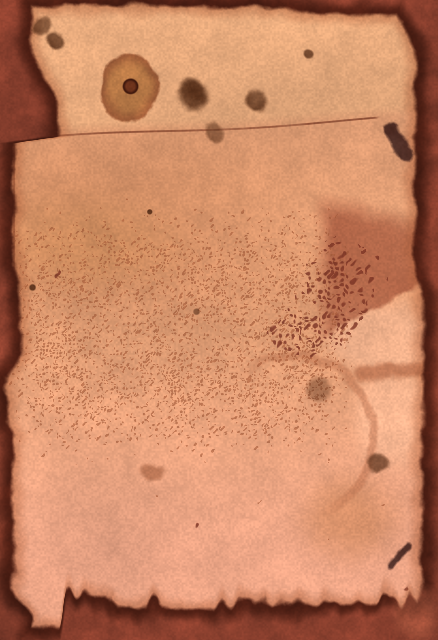
Write a Shadertoy shader that draws this texture.

```glsl
float hash(vec2 p) {
    vec3 q = fract(p.xyx * .1031);
    q += dot(q, q.yzx + 33.33);
    return fract((q.x + q.y) * q.z);
}

float noise(vec2 p) {
    vec2 i = floor(p), f = fract(p);
    f *= f * (3. - 2. * f);
    return mix(mix(hash(i), hash(i + vec2(1, 0)), f.x),
               mix(hash(i + vec2(0, 1)), hash(i + 1.), f.x), f.y);
}

float fbm(vec2 p) {
    float sum = 0., amp = .5;
    for (int i = 0; i < 5; i++) {
        sum += amp * noise(p);
        p = mat2(1.6, 1.2, -1.2, 1.6) * p + 7.3;
        amp *= .5;
    }
    return sum;
}

float fade(float a, float b, float x) { return 1. - smoothstep(a, b, x); }

float band(float a, float b, float soft, float x) {
    return smoothstep(a - soft, a + soft, x) * fade(b - soft, b + soft, x);
}

float segment(vec2 p, vec2 a, vec2 b) {
    p -= a;
    b -= a;
    return length(p - b * clamp(dot(p, b) / dot(b, b), 0., 1.));
}

// Soft-edged ellipse
float blot(vec2 p, float x, float y, float rx, float ry, float soft) {
    return fade(1. - soft, 1. + soft, length((p - vec2(x, y)) / vec2(rx, ry)));
}

// Jittered specks, one per cell
float specks(vec2 p, float scale, float chance) {
    p = p * scale + 1.2 * noise(p * scale * .9);
    vec2 id = floor(p);
    vec2 center = .3 + .4 * vec2(hash(id), hash(id + 41.));
    float r = .18 + .24 * hash(id + 83.);
    return fade(r - .12, r + .16, length(fract(p) - center)) * step(hash(id + 17.), chance);
}

// Distance inward from the ragged margin
float marginDistance(vec2 p, float width) {
    float left = .021 + .012 * band(.43, .57, .02, p.y) - .012 * band(.33, .42, .015, p.y)
        + smoothstep(.775, .788, p.y) * (.07 - .042 * smoothstep(.81, .94, p.y))
        + .03 * fade(.025, .085, p.y);
    float right = .024 + .012 * smoothstep(.54, .57, p.y)
        + .045 * smoothstep(.92, 1.01, p.y) + .02 * fade(.03, .09, p.y);
    float top = .009 + .016 * smoothstep(.42, .56, p.x);
    float teeth = .026 * noise(p * vec2(75, 12)) + .016 * noise(vec2(p.x * 22., 4));
    float bottom = .022 + smoothstep(.092, .104, p.x)
        * (.012 + teeth + .016 * band(.09, .14, .02, p.x) + .016 * smoothstep(.53, .62, p.x));
    float d = min(min(p.x - left, width - p.x - right), min(1. - p.y - top, p.y - bottom));
    return d + .02 * (fbm(p * 28.) - .48);
}

void mainImage(out vec4 fragColor, in vec2 fragCoord) {
    vec2 p = fragCoord / iResolution.y;
    float width = iResolution.x / iResolution.y;
    float cloud = fbm(p * 6.), mottle = fbm(p * 35. + 9.);
    vec2 q = p + .016 * (vec2(fbm(p * 38.), fbm(p * 38. + 50.)) - .48);
    float foldY = .78 + .058 * p.x + .003 * sin(p.x * 12.);

    // Paper tone
    vec3 col = mix(vec3(.91, .635, .515), vec3(.875, .615, .455), smoothstep(.1, .5, p.y));
    col = mix(col, vec3(.82, .55, .385), .75 * band(.53, .78, .09, p.y) * fade(.2, .65, p.x));
    col = mix(col, vec3(.9, .67, .49), .8 * smoothstep(-.004, .02, p.y - foldY));
    col = mix(col, vec3(.78, .53, .33), .45 * blot(q, .13, .62, .12, .06, .8));
    col = mix(col, vec3(.76, .49, .32), .55 * blot(q, .545, .19, .065, .055, .7));
    float pale = max(blot(q, .6, .47, .085, .055, .4), blot(q, .61, .35, .055, .075, .4));
    col = mix(col, vec3(.95, .71, .57), .7 * pale);
    col *= .87 + .17 * cloud + .12 * mottle;

    // Wide stain with a sloping lower edge
    float wash = smoothstep(-.004, .006, q.y - .201 - .54 * q.x)
        * smoothstep(-.02, .025, .815 - .25 * q.x - q.y) * smoothstep(.485, .525, q.x);
    col = mix(col, vec3(.69, .39, .275), wash * (.6 + .5 * cloud));

    // Cup ring and streak
    vec2 cup = q - vec2(.456, .316);
    float ring = fade(.003, .011, abs(length(cup) - .129)) * smoothstep(-.05, .07, cup.x + .6 * cup.y);
    float streak = fade(.004, .017, segment(q, vec2(.565, .415), vec2(.68, .428)));
    col = mix(col, vec3(.7, .41, .28), max(.45 * ring, .7 * streak));

    // Foxing: fine in the middle, coarse on the right
    float fine = band(.34, .62, .08, p.y) * band(.04, .52, .05, p.x) * (.2 + .75 * cloud);
    col = mix(col, vec3(.63, .34, .21), .6 * specks(p, 190., fine));
    float coarse = max(blot(q, .535, .55, .05, .06, .6), blot(q, .485, .48, .055, .03, .6));
    col = mix(col, vec3(.48, .2, .14), .8 * specks(p + 3., 110., .75 * coarse));

    // Fold lines
    float fold = fade(.0005, .0025, abs(p.y - foldY)) * band(.023, .59, .005, p.x) * (.3 + .7 * mottle);
    float side = fade(.0005, .0025, abs(p.x - .022)) * band(.56, .78, .01, p.y);
    col = mix(col, vec3(.46, .22, .14), max(fold, .6 * side));

    // Margin: deepest along its rim
    float d = marginDistance(p, width);
    col = mix(col, vec3(.67, .37, .23), .5 * fade(0., .025, d));
    vec3 rim = mix(vec3(.28, .11, .07), vec3(.51, .235, .17), smoothstep(.004, .032, -d));
    rim = mix(rim, vec3(.62, .32, .23), .6 * blot(q, .65, .04, .035, .04, .4));
    col = mix(col, rim * (.68 + .42 * mottle + .3 * cloud), fade(-.004, .005, d));

    // Halo with a dark core
    float h = length((q - vec2(.202, .863)) / vec2(.047, .056));
    vec3 halo = mix(vec3(.72, .46, .25), vec3(.56, .3, .17), smoothstep(.55, 1., h));
    col = mix(col, halo * (.8 + .4 * mottle), .85 * fade(.93, 1.04, h));
    float core = length(p - vec2(.204, .865)) / .0125;
    col = mix(col, mix(vec3(.43, .2, .11), vec3(.24, .09, .05), smoothstep(.5, .9, core)), fade(.85, 1.1, core));

    // Spots: position, radius, strength
    vec4 spots[11] = vec4[11](
        vec4(.301, .852, .024, .95), vec4(.402, .842, .017, .85), vec4(.335, .794, .014, .65),
        vec4(.483, .915, .007, .9), vec4(.499, .392, .021, .45), vec4(.591, .275, .014, .75),
        vec4(.307, .513, .005, .7), vec4(.051, .551, .005, 1), vec4(.234, .669, .004, .9),
        vec4(.066, .958, .013, .7), vec4(.087, .937, .013, .8));
    for (int i = 0; i < 11; i++) {
        vec4 s = spots[i];
        vec2 at = mix(p, q, smoothstep(.003, .015, s.z));
        col = mix(col, vec3(.31, .16, .08), s.w * blot(at, s.x, s.y, s.z, s.z, .3) * (.55 + .7 * mottle));
    }
    col = mix(col, vec3(.6, .34, .22), .6 * blot(q, .237, .264, .021, .011, .4));

    // Burnt gashes
    float gash = min(segment(q, vec2(.61, .798), vec2(.636, .758)) - .009,
                     segment(q, vec2(.609, .117), vec2(.638, .143)) - .005);
    col = mix(col, vec3(.2, .08, .06) + .15 * mottle, .9 * fade(-.002, .004, gash));

    // Paper grain
    col *= .95 + .1 * noise(p * 340.);
    fragColor = vec4(clamp(col, 0., 1.), 1);
}
```
